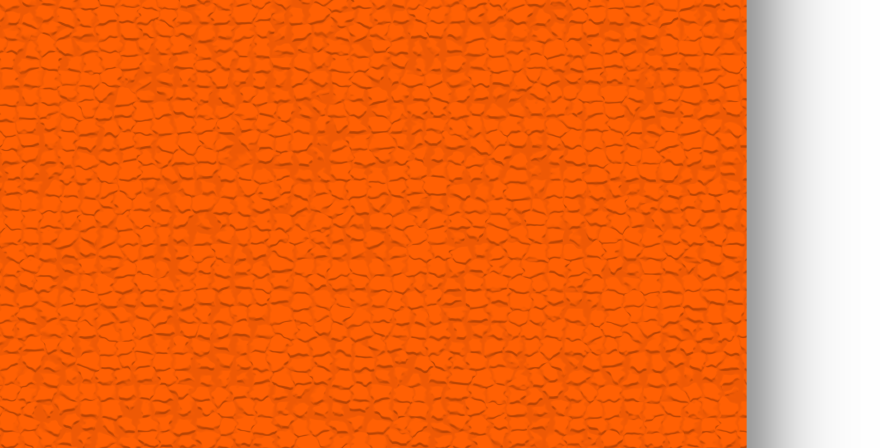
Write a Shadertoy shader that draws this texture.

```glsl
const vec3 TOP_COLOR    = vec3(1.0, 0.378, 0.015);
const vec3 GROOVE_COLOR = vec3(0.935, 0.350, 0.020);
const vec3 SHADE_COLOR  = vec3(0.72, 0.265, 0.015);
const vec3 PAPER_COLOR  = vec3(1.0);

const vec2  CELL_COUNT    = vec2(23.0, 28.5);  // cells per canvas height
const vec2  JITTER        = vec2(0.68, 0.50);
const float GROOVE_WIDTH  = 0.13;   // in cells
const float GROOVE_VARY   = 0.20;
const float GROOVE_SOFT   = 0.15;
const float WARP          = 0.13;
const float WARP_SCALE    = 3.2;
const float LIGHT_STEP    = 0.0055; // in canvas heights
const float SHADE_GAIN    = 1.05;
const float PANEL_EDGE    = 0.8333; // share of the width
const float SHADOW_LENGTH = 0.049;  // share of the width
const float SHADOW_DEPTH  = 0.385;
const int   SAMPLES       = 2;

vec2 hash2(vec2 p) {
    vec3 q = fract(p.xyx * vec3(0.1031, 0.1030, 0.0973));
    q += dot(q, q.yzx + 33.33);
    return fract((q.xx + q.yz) * q.zy);
}

vec2 noise2(vec2 p) {
    vec2 i = floor(p), f = fract(p);
    f = f * f * (3.0 - 2.0 * f);
    vec2 low = mix(hash2(i), hash2(i + vec2(1, 0)), f.x);
    vec2 high = mix(hash2(i + vec2(0, 1)), hash2(i + vec2(1, 1)), f.x);
    return mix(low, high, f.y);
}

// Distance to the border between the two nearest jittered cells
float cellBorder(vec2 p) {
    vec2 cell = floor(p);
    float nearest = 9.0, second = 9.0;
    for (int y = -1; y <= 1; y++)
    for (int x = -1; x <= 1; x++) {
        vec2 id = cell + vec2(x, y);
        vec2 center = id + 0.5 + JITTER * (hash2(id + 71.0) - 0.5);
        float d = length(p - center);
        second = min(second, max(nearest, d));
        nearest = min(nearest, d);
    }
    return 0.5 * (second - nearest);
}

// Raised grains with ragged grooves between them
float grainHeight(vec2 p) {
    vec2 q = p * CELL_COUNT;
    q += WARP * (noise2(q * WARP_SCALE) - 0.5) * 2.0;
    float spread = noise2(q * 0.9 + 40.0).x;
    float groove = GROOVE_WIDTH + GROOVE_VARY * (spread * spread - 0.22);
    return smoothstep(groove - GROOVE_SOFT, groove + GROOVE_SOFT * 0.5, cellBorder(q));
}

// Light from above darkens the lower side of each grain
vec3 leather(vec2 p) {
    float height = grainHeight(p);
    float drop = grainHeight(p + vec2(0.0, LIGHT_STEP)) - height;
    vec3 color = mix(GROOVE_COLOR, TOP_COLOR, clamp(height - min(drop, 0.0), 0.0, 1.0));
    return mix(color, SHADE_COLOR, smoothstep(0.12, 0.95, drop * SHADE_GAIN));
}

vec3 paper(float distanceFromPanel) {
    float fade = pow(max(distanceFromPanel, 0.0) / SHADOW_LENGTH, 1.5);
    return PAPER_COLOR * (1.0 - SHADOW_DEPTH * exp(-fade));
}

void mainImage(out vec4 fragColor, in vec2 fragCoord) {
    vec3 surface = vec3(0.0);
    for (int j = 0; j < SAMPLES; j++)
    for (int i = 0; i < SAMPLES; i++) {
        vec2 offset = (vec2(i, j) + 0.5) / float(SAMPLES) - 0.5;
        surface += leather((fragCoord + offset) / iResolution.y);
    }
    surface /= float(SAMPLES * SAMPLES);

    float beyond = fragCoord.x / iResolution.x - PANEL_EDGE;
    float panel = clamp(0.5 - beyond * iResolution.x, 0.0, 1.0);
    fragColor = vec4(mix(paper(beyond), surface, panel), 1.0);
}
```
